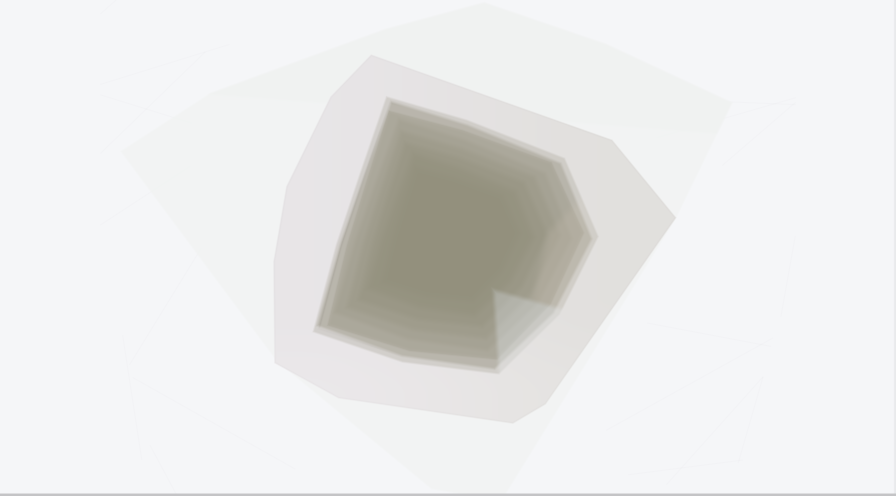
Write a WebGL 1 fragment shader that draws this background.

```glsl
precision highp float;
// A translucent faceted stone on near-white paper: a wide pale halo, a grey
// shell, and nested copies of an inner outline that darken towards the core.
// Outlines are convex half-plane polygons; faint hashed strokes lie behind.

uniform vec2 u_resolution;

const vec3 PAPER = vec3(0.962, 0.965, 0.974);
const vec3 HALO = vec3(0.944, 0.951, 0.947);
const vec3 SHELL_LEFT = vec3(0.908, 0.897, 0.905);
const vec3 SHELL_RIGHT = vec3(0.884, 0.877, 0.868);
const vec3 TOP_RIM = vec3(0.71, 0.695, 0.655);
const vec3 TOP_CORE = vec3(0.575, 0.565, 0.490);
const vec3 SIDE_RIM = vec3(0.75, 0.73, 0.685);
const vec3 SIDE_CORE = vec3(0.60, 0.58, 0.51);
const vec3 BASE_RIM = vec3(0.81, 0.81, 0.795);
const vec3 BASE_CORE = vec3(0.595, 0.595, 0.54);
const vec3 FRAME = vec3(0.77, 0.77, 0.775);
const vec2 CORE = vec2(-0.005, 0.030);
const int LAYERS = 10;
const int STROKES = 18;
const float LAYER_SHRINK = 0.82;
const float LAYER_TWIST = 0.025;
const float STROKE_ALPHA = 0.014;

float hash(float n) {
  return fract(sin(n * 12.9898) * 43758.5453);
}

// Signed distance to the line a-b, positive on its left
float side(vec2 p, vec2 a, vec2 b) {
  vec2 d = normalize(b - a);
  return dot(p - a, vec2(-d.y, d.x));
}

// Five consecutive clockwise edges of a convex outline
float chain(vec2 p, vec2 a, vec2 b, vec2 c, vec2 d, vec2 e, vec2 f) {
  float m = max(side(p, a, b), side(p, b, c));
  m = max(m, max(side(p, c, d), side(p, d, e)));
  return max(m, side(p, e, f));
}

float haloShape(vec2 p) {
  vec2 left = vec2(-0.660, 0.195), right = vec2(0.573, 0.293);
  return max(
    chain(p, left, vec2(-0.479, 0.312), vec2(-0.127, 0.441),
      vec2(0.073, 0.495), vec2(0.319, 0.411), right),
    chain(p, right, vec2(0.460, 0.061), vec2(0.108, -0.509),
      vec2(-0.033, -0.486), vec2(-0.345, -0.228), left));
}

float shellShape(vec2 p) {
  vec2 top = vec2(-0.155, 0.390), bottom = vec2(-0.221, -0.303);
  return max(
    chain(p, top, vec2(0.331, 0.218), vec2(0.460, 0.061),
      vec2(0.197, -0.315), vec2(0.131, -0.354), bottom),
    chain(p, bottom, vec2(-0.350, -0.232), vec2(-0.352, -0.028),
      vec2(-0.326, 0.124), vec2(-0.237, 0.305), top));
}

float innerShape(vec2 p) {
  vec2 top = vec2(-0.124, 0.305), bottom = vec2(0.103, -0.254);
  return max(
    chain(p, top, vec2(0.038, 0.258), vec2(0.235, 0.181),
      vec2(0.303, 0.023), vec2(0.225, -0.134), bottom),
    chain(p, bottom, vec2(-0.092, -0.230), vec2(-0.272, -0.169),
      vec2(-0.225, 0.007), vec2(-0.178, 0.148), top));
}

float fill(float d, float soft) {
  return 1.0 - smoothstep(-soft, soft, d);
}

float segment(vec2 p, vec2 a, vec2 b) {
  vec2 d = b - a;
  return length(p - a - d * clamp(dot(p - a, d) / dot(d, d), 0.0, 1.0));
}

void main() {
  vec2 p = (gl_FragCoord.xy - 0.5 * u_resolution) / u_resolution.y;
  float px = 1.0 / u_resolution.y;
  vec3 col = PAPER;

  // Faint construction strokes on both flanks
  for (int i = 0; i < STROKES; i++) {
    float n = float(i) + 1.0;
    float flank = mod(n, 2.0) * 2.0 - 1.0;
    float y = hash(n) - 0.5;
    vec2 a = vec2(flank * (0.70 - 0.25 * max(-y, 0.0)), y);
    vec2 b = a + vec2(-flank * 0.35 * hash(n + 31.0), 0.5 * hash(n + 57.0) - 0.25);
    col -= STROKE_ALPHA * fill(segment(p, a, b) - 0.001, px);
  }

  // Halo with a second, slightly turned pale sheet
  float halo = haloShape(p);
  col = mix(col, HALO, 0.8 * fill(halo, 0.003));
  float sheet = max(halo, side(p, vec2(0.55, 0.23), vec2(-0.48, 0.31)));
  col = mix(col, HALO - 0.008, 0.5 * fill(sheet, 0.004));

  // Shell with a thin darker outline
  float shell = shellShape(p);
  vec3 shellColor = mix(SHELL_LEFT, SHELL_RIGHT, smoothstep(-0.3, 0.35, p.x));
  shellColor += 0.012 * smoothstep(-0.1, -0.3, p.y);
  shellColor -= 0.015 * fill(abs(shell + 0.002) - 0.001, 0.002);
  col = mix(col, shellColor, fill(shell, 0.002));

  // Count nested layers to get the depth
  float layers = 0.0;
  for (int i = 0; i < LAYERS; i++) {
    float t = float(i) / float(LAYERS);
    float scale = 1.0 - LAYER_SHRINK * pow(t, 1.3);
    float turn = LAYER_TWIST * sin(float(i) * 2.4);
    vec2 q = p - CORE;
    q = vec2(q.x - turn * q.y, q.y + turn * q.x) / scale;
    layers += fill(innerShape(CORE + q) * scale, 0.003 + 0.012 * t);
  }
  float depth = layers / float(LAYERS);

  // Facets: dark top, warm right side, pale lower left base
  vec2 corner = vec2(0.092, -0.085);
  vec2 bend = vec2(0.202, 0.030);
  float right = max(side(p, corner, bend), side(p, bend, vec2(0.235, 0.175)));
  float base = max(side(p, vec2(-0.221, 0.002), corner),
    side(p, corner, vec2(0.103, -0.251)) * -1.0);
  vec3 stone = mix(TOP_RIM, TOP_CORE, smoothstep(0.0, 0.85, depth));
  stone = mix(stone, mix(SIDE_RIM, SIDE_CORE, depth), 0.8 * fill(right, 0.012));
  stone = mix(stone, mix(BASE_RIM, BASE_CORE, depth), fill(base, 0.007));
  float leftRim = fill(abs(innerShape(p) + 0.010) - 0.001, 0.003);
  stone -= 0.06 * leftRim * smoothstep(-0.08, -0.16, p.x);
  col = mix(col, stone, clamp(layers * 0.42, 0.0, 1.0));

  // Grey line along the bottom, fainter on the right
  col = mix(col, FRAME, fill(p.y + 0.495, 0.002));
  float edgeX = 0.5 * u_resolution.x / u_resolution.y - 0.004;
  col = mix(col, FRAME, 0.25 * fill(edgeX - p.x, 0.002));
  gl_FragColor = vec4(col, 1.0);
}
```
